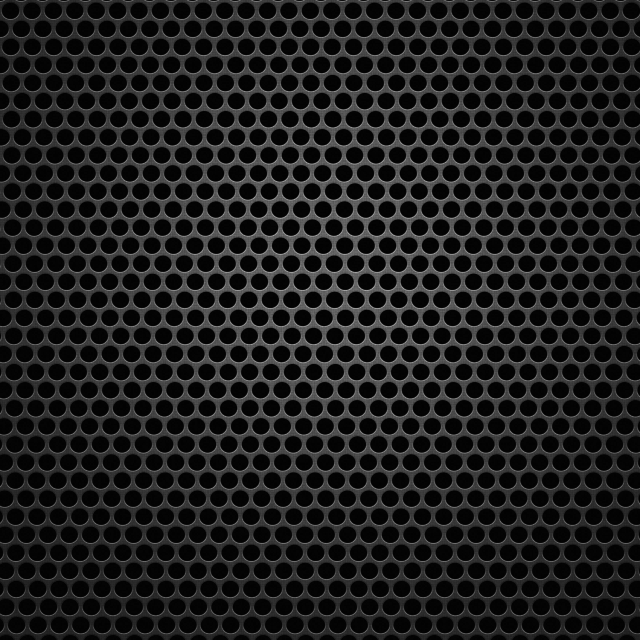
Reproduce this pattern procedurally as a three.js fragment shader.

```glsl
// Perforated dark metal sheet: staggered rows of oval holes, each with a lit
// lower lip, under a soft pool of light. The nearest hole of a slightly
// sheared lattice gives the distance that shapes hole, lip and metal.

varying vec2 vUv;

const vec2 PITCH = vec2(0.03346, 0.02823);   // hole spacing across, up
const vec2 FIRST_HOLE = vec2(0.0260, 0.0234);
const float ROW_DRIFT = -0.00028;            // sideways slip per row
const vec2 HOLE_RADII = vec2(0.01345, 0.0128);
const float LIP_OFFSET = 0.0009;             // lip line beyond the hole edge
const float LIP_HALF_WIDTH = 0.0006;
const float LIP_GLOW = 0.27;
const float LIP_SHADE = 0.05;

const vec2 LIGHT_CENTER = vec2(0.52, 0.60);
const float LIGHT_FALLOFF = 4.8;
const float METAL_DARK = 0.11;
const float METAL_GAIN = 0.28;
const float HOLE_BLACK = 0.012;

const float GRAIN_CELLS = 420.0;
const float GRAIN_AMOUNT = 0.14;
const float WEAVE_FREQUENCY = 850.0;
const float WEAVE_AMOUNT = 0.07;

float hash(vec2 p) {
  return fract(sin(dot(p, vec2(127.1, 311.7))) * 43758.5453);
}

// Offset from the nearest hole centre, in units of the hole radii.
vec2 nearestHole(vec2 uv) {
  float baseRow = floor((uv.y - FIRST_HOLE.y) / PITCH.y);
  vec2 nearest = vec2(10.0);
  for (int i = 0; i < 2; i++) {
    float row = baseRow + float(i);
    float shift = FIRST_HOLE.x + row * ROW_DRIFT + 0.5 * PITCH.x * mod(row, 2.0);
    float column = (uv.x - shift) / PITCH.x;
    vec2 offset = vec2((fract(column + 0.5) - 0.5) * PITCH.x,
                       uv.y - FIRST_HOLE.y - row * PITCH.y) / HOLE_RADII;
    if (dot(offset, offset) < dot(nearest, nearest)) nearest = offset;
  }
  return nearest;
}

// Brightness of the bare sheet, with fine grain and a diagonal weave.
float metalShade(vec2 uv) {
  vec2 fromLight = uv - LIGHT_CENTER;
  float light = exp(-LIGHT_FALLOFF * dot(fromLight, fromLight));
  float grain = hash(floor(uv * GRAIN_CELLS)) - 0.5;
  float weave = sin((uv.x + uv.y) * WEAVE_FREQUENCY)
              * sin((uv.x - uv.y) * WEAVE_FREQUENCY);
  return (METAL_DARK + METAL_GAIN * light)
       * (1.0 + GRAIN_AMOUNT * grain + WEAVE_AMOUNT * weave);
}

void main() {
  float soft = 0.7 * max(fwidth(vUv.x), fwidth(vUv.y));
  vec2 offset = nearestHole(vUv);
  float radius = length(offset);
  float edge = (radius - 1.0) * HOLE_RADII.y;

  // Lip: bright below the hole, faintly shaded above it.
  float facingDown = -offset.y / max(radius, 0.001);
  float lipLight = mix(-LIP_SHADE, LIP_GLOW, smoothstep(-0.5, 0.8, facingDown));
  float lip = 1.0 - smoothstep(LIP_HALF_WIDTH - soft, LIP_HALF_WIDTH + soft,
                               abs(edge - LIP_OFFSET));
  float shade = metalShade(vUv) + lip * lipLight;

  // Hole: near black with a trace of grain.
  float hole = 1.0 - smoothstep(-soft, soft, edge);
  float depth = HOLE_BLACK * (0.6 + 0.8 * hash(floor(vUv * GRAIN_CELLS)));
  gl_FragColor = vec4(vec3(mix(shade, depth, hole)), 1.0);
}
```
